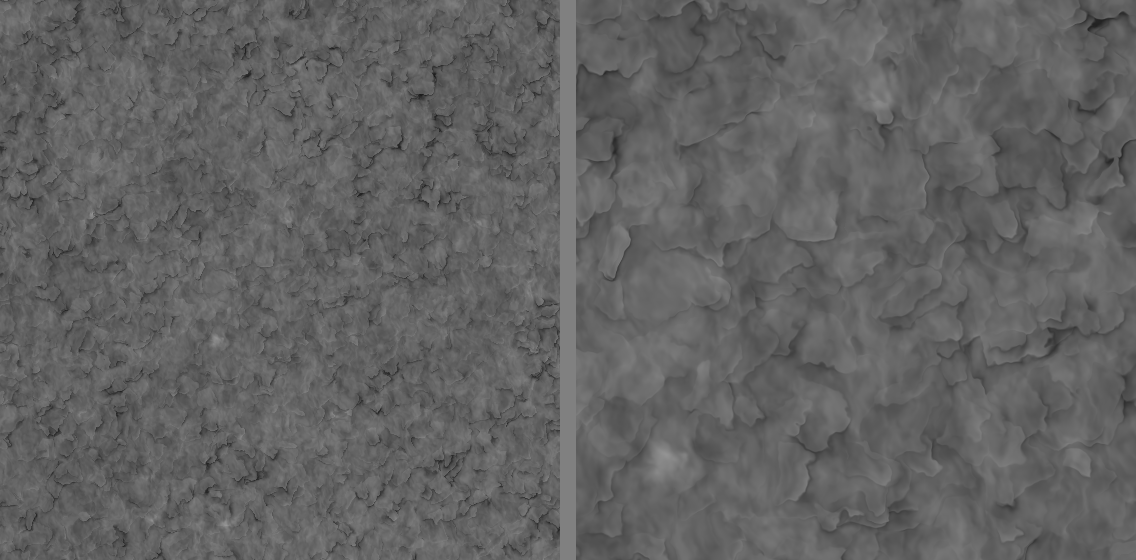
Left: the whole. Right: its middle third, enlarged.
Give the GLSL for this texture, as a three.js fragment shader.

```glsl
varying vec2 vUv;

#define BASE_TONE 0.394
#define FLAKE_CONTRAST 0.06
#define TILT_CONTRAST 0.06
#define CRACK_DEPTH 0.72
#define CRACK_WIDTH 0.003
#define SOFT_SHADOW 0.05
#define RIM_LIGHT 0.11
#define GRAIN 0.2
#define RELIEF 0.17
#define STAIN 0.045
#define EDGE_BLUR 0.0012
#define SHADOW_DIR vec2(0.6, -0.8)

vec3 hash3(vec2 p) {
  vec3 q = fract(p.xyx * vec3(0.1031, 0.1030, 0.0973));
  q += dot(q, q.yxz + 33.33);
  return fract((q.xxy + q.yzz) * q.zyx);
}

// Smooth two-channel lattice noise, 0 to 1
vec2 noise2(vec2 p) {
  vec2 cell = floor(p);
  vec2 f = fract(p);
  f = f * f * (3.0 - 2.0 * f);
  vec2 low = mix(hash3(cell).xy, hash3(cell + vec2(1.0, 0.0)).xy, f.x);
  vec2 high = mix(hash3(cell + vec2(0.0, 1.0)).xy, hash3(cell + 1.0).xy, f.x);
  return mix(low, high, f.y);
}

// Offset that makes flake outlines ragged
vec2 raggedWarp(vec2 p) {
  vec2 warp = vec2(0.0);
  float frequency = 27.0;
  float amplitude = 0.019;
  for (int i = 0; i < 5; i++) {
    warp += amplitude * (noise2(p * frequency + 17.0) - 0.5);
    p = p * mat2(0.8, 0.6, -0.6, 0.8);
    frequency *= 1.95;
    amplitude *= 0.55;
  }
  return warp;
}

// Paint one sheet of overlapping flakes over the given tone
float flakeLayer(float tone, vec2 p, float scale, float coverage, float crackMask) {
  vec2 q = p * scale;
  vec2 home = floor(q);
  for (float y = -1.0; y < 1.5; y += 1.0) {
    for (float x = 1.0; x > -1.5; x -= 1.0) {
      vec2 cell = home + vec2(x, y);
      vec3 place = hash3(cell + scale * 7.0);
      vec3 look = hash3(cell + scale * 7.0 + 61.0);
      vec2 d = q - cell - place.xy;

      // Round outline cut by straight sides
      float turn = 6.28 * look.y;
      vec2 axis = vec2(cos(turn), sin(turn));
      float reach = max(length(d), 1.35 * abs(dot(d, axis)));
      reach = max(reach, 1.25 * dot(d, vec2(-axis.y, axis.x)));
      float edge = (reach - mix(0.38, 0.78, place.z)) / scale;
      float present = step(look.z, coverage);
      float inside = present * smoothstep(EDGE_BLUR, -EDGE_BLUR, edge);
      float side = dot(d / (length(d) + 0.001), SHADOW_DIR);

      // Thin crack and soft shadow under the lifted edge
      float gap = max(edge, 0.0);
      float facing = present * smoothstep(-0.3, 0.6, side);
      float crack = CRACK_DEPTH * mix(0.2, 1.0, look.x) * exp(-gap / CRACK_WIDTH);
      tone *= 1.0 - facing * crackMask * (crack + SOFT_SHADOW * exp(-gap / 0.007));
      tone = max(tone, 0.15);

      // Tilted face with a pale rim
      float face = BASE_TONE + FLAKE_CONTRAST * (look.x - 0.5);
      face += TILT_CONTRAST * dot(d, look.yx - vec2(0.5, 0.3));
      face += RIM_LIGHT * exp(min(edge, 0.0) / 0.0035) * max(side, 0.0) * place.x;
      tone = mix(tone, face, inside * 0.86);
    }
  }
  return tone;
}

// Rough mottling, drawn out vertically
float grain(vec2 p) {
  float sum = 0.0;
  float weight = 0.29;
  vec2 q = p * vec2(78.0, 50.0);
  for (int i = 0; i < 4; i++) {
    sum += weight * (noise2(q).x - 0.5);
    q = q * 1.65 + q.yx * vec2(0.25, -0.2) + 9.0;
    weight *= 0.92;
  }
  return sum;
}

// Sparse pale bruises
float paleSpots(vec2 p) {
  vec2 q = p * 9.0;
  vec2 cell = floor(q);
  vec3 r = hash3(cell + 203.0);
  float d = length(q - cell - mix(vec2(0.3), vec2(0.7), r.xy));
  return step(0.82, r.z) * exp(-d * d * 75.0);
}

void main() {
  vec2 p = vUv;
  vec2 warped = p + raggedWarp(p);
  vec2 rubbed = mix(p, warped, 0.5);
  float rough = grain(rubbed);
  float relief = rough - grain(rubbed + 0.0025 * SHADOW_DIR);

  // Cracks break up along their length and fade in calm regions
  float broken = smoothstep(0.25, 0.68, noise2(p * 42.0 + 5.0).x);
  float region = mix(0.5, 1.0, smoothstep(0.2, 0.6, noise2(p * 7.0 + 31.0).y));
  float crackMask = broken * region;

  float tone = BASE_TONE;
  tone = flakeLayer(tone, warped, 21.0, 1.0, crackMask);
  tone = flakeLayer(tone, warped + 0.37, 32.0, 0.6, crackMask);
  tone = flakeLayer(tone, warped + 0.71, 50.0, 0.35, crackMask * 0.85);

  // Surface grain, streaks and broad stains
  tone += GRAIN * rough - RELIEF * relief;
  tone += 0.04 * (noise2(warped * vec2(130.0, 32.0)).y - 0.5);
  tone += STAIN * (noise2(p * 6.0 + 80.0).x - 0.5);
  tone += paleSpots(warped) * (0.09 + 0.25 * rough);

  gl_FragColor = vec4(vec3(clamp(tone, 0.1, 0.64)), 1.0);
}
```
